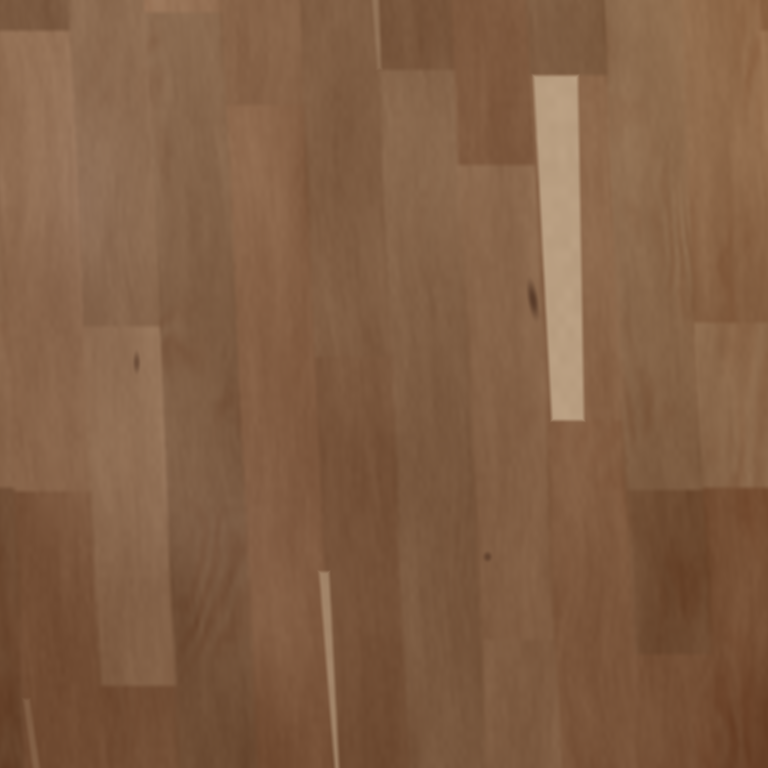
A Shadertoy shader for this texture:

```glsl
// Butcher-block wooden floor: ten slightly leaning strips, each cut into boards.
// Boards take a tone per segment, stretched-noise streaks and contour-line figure;
// pale sapwood slivers, small knots and soft lighting are laid over them.

const float STRIPS = 10.0;
const float STRIP_WIDTH = 0.0996;
const float FIRST_SEAM = -0.010;   // left seam of strip 0 at the top edge
const float LEAN = 0.045;          // sideways drift from top to bottom
const vec2  SEAM_SOFT = vec2(0.003, 0.008);
const float JOINT_SOFT = 0.0045;
const float NONE = 2.0;            // joint beyond the canvas
const float TONE_GAIN = 0.52;
const float GRAIN_GAIN = 0.46;
const float FLECK_GAIN = 0.09;
const float CLOUD_GAIN = 0.26;
const float FIGURE_GAIN = 0.20;

const vec3 DARK_OAK  = vec3(0.427, 0.288, 0.190);
const vec3 LIGHT_OAK = vec3(0.592, 0.458, 0.346);
const vec3 SAPWOOD   = vec3(0.725, 0.620, 0.505);
const vec3 KNOT      = vec3(0.290, 0.180, 0.120);
const vec3 RED_TINT  = vec3(0.008, -0.003, -0.005);
const vec3 GOLD_TINT = vec3(0.016, 0.003, -0.016);
const vec3 SHEEN     = vec3(0.030, 0.036, 0.050);

// Up to two butt joints per strip, measured down from the top
const vec2 JOINTS[10] = vec2[10](
    vec2(0.04, 0.64), vec2(0.425, 0.893), vec2(0.016, NONE), vec2(0.137, NONE),
    vec2(0.465, NONE), vec2(0.091, NONE), vec2(0.215, 0.833), vec2(0.098, 0.547),
    vec2(0.638, 0.852), vec2(0.42, 0.635));

// Tone of the upper, middle and lower board of each strip
const vec3 TONES[10] = vec3[10](
    vec3(-0.5, 0.45, -0.2), vec3(0.15, 0.7, -0.1), vec3(0.3, -0.1, 0.0),
    vec3(-0.25, 0.0, 0.0), vec3(-0.25, -0.3, 0.0), vec3(-0.55, 0.1, 0.0),
    vec3(-0.5, 0.4, 0.35), vec3(-0.5, 0.1, 0.1), vec3(0.25, -0.35, 0.05),
    vec3(0.15, 0.65, -0.35));

// Strength of the wavy figure in each strip
const float FIGURE[10] = float[10](0.1, 0.3, 0.8, 0.2, 0.2, 0.2, 0.2, 0.4, 0.9, 0.9);

float hash(vec2 p) {
    return fract(sin(dot(p, vec2(12.9898, 78.233))) * 43758.5453);
}

float noise(vec2 p) {
    vec2 cell = floor(p), f = fract(p);
    f = f * f * (3.0 - 2.0 * f);
    return mix(mix(hash(cell), hash(cell + vec2(1, 0)), f.x),
               mix(hash(cell + vec2(0, 1)), hash(cell + vec2(1, 1)), f.x), f.y);
}

// One board; p.x runs across the strips, p.y runs down
vec3 board(vec2 p, float tone, float figured, float seed) {
    float u = p.x / STRIP_WIDTH;
    vec2 shift = vec2(seed * 3.7, seed * 5.3);
    u += 0.25 * noise(vec2(u, p.y * 7.0) + shift);   // wandering fibres
    float streaks = 0.45 * noise(vec2(u * 2.5, p.y * 4.0) + shift)
                  + 0.33 * noise(vec2(u * 7.0, p.y * 10.0) + shift)
                  + 0.22 * noise(vec2(u * 15.0, p.y * 26.0) + shift) - 0.5;
    float contour = noise(vec2(u * 1.4, p.y * 5.0 + u * 0.6) + shift)
                  + 0.15 * noise(vec2(u * 4.0, p.y * 20.0) + shift);
    float patchy = smoothstep(0.3, 0.8, noise(vec2(u * 2.0, p.y * 11.0) + shift + 4.0));
    float figure = -figured * patchy * (0.5 + 0.5 * sin(30.0 * contour));
    float light = 0.68 - 0.54 * p.y + 0.04 * p.x;
    float k = light + TONE_GAIN * tone + GRAIN_GAIN * streaks + FIGURE_GAIN * figure;
    return mix(DARK_OAK, LIGHT_OAK, k) + RED_TINT * (2.0 * hash(shift + 9.1) - 1.0 - figure);
}

// Boards of a strip, joined end to end
vec3 strip(float index, vec2 p) {
    int i = int(mod(index, STRIPS));
    float seed = index * 3.0 + 40.0;
    vec3 color = board(p, TONES[i][0], FIGURE[i], seed);
    for (int j = 0; j < 2; j++) {
        float below = smoothstep(-JOINT_SOFT, JOINT_SOFT, p.y - JOINTS[i][j]);
        color = mix(color, board(p, TONES[i][j + 1], FIGURE[i], seed + float(j + 1)), below);
    }
    return color;
}

// Tapered sliver: left side, span and width, each given at (top, bottom)
float sliver(vec2 p, vec2 left, vec2 span, vec2 width) {
    float along = (p.y - span.x) / (span.y - span.x);
    float x = p.x - mix(left.x, left.y, along);
    float inside = min(min(x, mix(width.x, width.y, along) - x), min(p.y - span.x, span.y - p.y));
    return smoothstep(-0.003, 0.004, inside);
}

float spot(vec2 p, vec2 center, vec2 radius) {
    return 1.0 - smoothstep(0.1, 1.3, length((p - center) / radius));
}

void mainImage(out vec4 fragColor, in vec2 fragCoord) {
    vec2 q = vec2(0, 1) + vec2(1, -1) * fragCoord / iResolution.xy;
    vec2 p = vec2(q.x - LEAN * q.y - FIRST_SEAM, q.y);

    // Strips, blended across the nearest seam by a varying softness
    float seam = floor(p.x / STRIP_WIDTH + 0.5);
    float toSeam = p.x - seam * STRIP_WIDTH + 0.005 * (noise(vec2(seam * 5.3, p.y * 4.0)) - 0.5);
    float soft = mix(SEAM_SOFT.x, SEAM_SOFT.y, noise(vec2(seam * 3.1, p.y * 4.0)));
    vec3 color = mix(strip(seam - 1.0, p), strip(seam, p), smoothstep(-soft, soft, toSeam));
    color += 0.05 * (noise(vec2(seam * 7.1, p.y * 8.0)) - 0.5) * exp(-toSeam * toSeam / 2.5e-5);

    // Broad mottling, fine flecks, golden corner and hazy reflections
    float mottle = CLOUD_GAIN * (noise(q * vec2(9.0, 5.0) + 17.0) - 0.5)
                 + FLECK_GAIN * (noise(p * vec2(170.0, 95.0)) - 0.5);
    color += (LIGHT_OAK - DARK_OAK) * mottle + GOLD_TINT * smoothstep(0.65, 1.0, q.x) * (1.0 - q.y);
    color += SHEEN * exp(-length((q - vec2(0.11, 0.26)) * vec2(14.0, 6.0)));
    color += 0.6 * SHEEN * exp(-length((q - vec2(0.28, 0.69)) * vec2(8.0, 9.0)));

    // Sapwood: one broad piece, one thin splinter and two faint ones
    float sap = sliver(q, vec2(0.694, 0.718), vec2(0.098, 0.548), vec2(0.059, 0.043));
    sap = max(sap, 0.65 * sliver(q, vec2(0.415, 0.437), vec2(0.744, 1.02), vec2(0.014, 0.006)));
    sap = max(sap, 0.35 * sliver(q, vec2(0.483, 0.491), vec2(-0.02, 0.09), vec2(0.010, 0.006)));
    sap = max(sap, 0.25 * sliver(q, vec2(0.030, 0.045), vec2(0.91, 1.02), vec2(0.009, 0.010)));
    color = mix(color, SAPWOOD + 0.025 * (noise(p * vec2(90.0, 60.0)) - 0.5), sap);

    // Knots
    float knot = 0.75 * spot(q, vec2(0.694 + 0.15 * (q.y - 0.39), 0.39), vec2(0.007, 0.026));
    knot = max(knot, 0.5 * spot(q, vec2(0.178, 0.472), vec2(0.005, 0.015)));
    knot = max(knot, 0.55 * spot(q, vec2(0.635, 0.725), vec2(0.006, 0.007)));
    fragColor = vec4(clamp(mix(color, KNOT, knot), 0.0, 1.0), 1.0);
}
```
